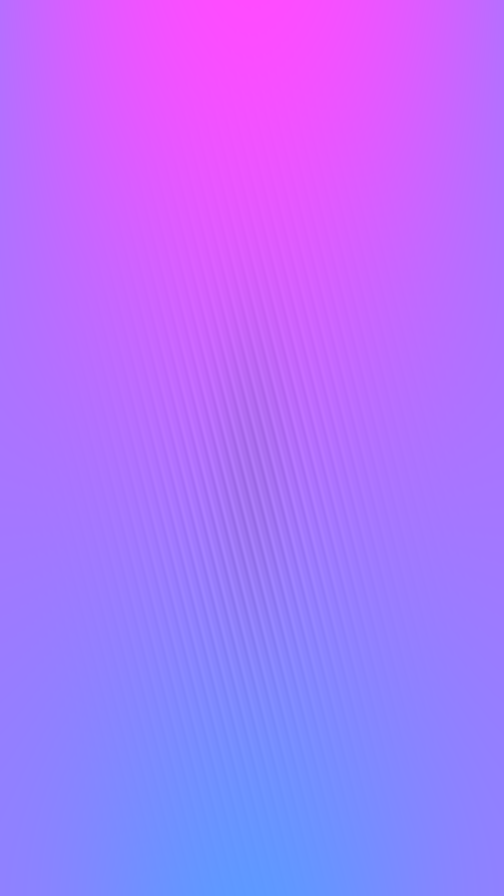
A Shadertoy shader for this background:

```glsl
const vec3 PINK = vec3(1.0, 0.295, 1.0);
const vec3 BLUE = vec3(0.365, 0.60, 1.0);
const vec3 SHADE = vec3(0.58, 0.44, 0.83);

// Share of pink at the bottom and top of the canvas sides
const float SIDE_LOW = 0.31;
const float SIDE_HIGH = 0.49;
const float SIDE_RISE_END = 0.65; // height where the sides stop warming
const float GLOW_CURVE = 0.5;     // 0 is a linear rise, 1 an eased one
const float GLOW_LIFT = 0.04;     // extra pink at half height
const float GLOW_REACH = 0.53;    // half width of the central glow
const float GLOW_POWER_LOW = 1.0;
const float GLOW_POWER_HIGH = 0.45;

const vec2 SHADE_CENTER = vec2(0.5, 0.47);
const vec2 SHADE_SIZE = vec2(0.055, 0.12);
const float SHADE_AMOUNT = 0.36;

const vec2 LINES_CENTER = vec2(0.5, 0.43);
const vec2 LINES_SIZE = vec2(0.15, 0.18);
const float LINE_COUNT = 49.0;    // lines across the canvas width
const float LINE_LEAN = 0.25;     // sideways shift per unit of height
const float LINE_CONTRAST = 0.028;
const float LINE_SHARPNESS = 0.6; // strength of the finer overtone

const float TAU = 6.2831853;

float softSpot(vec2 p, vec2 center, vec2 size) {
    vec2 q = (p - center) / size;
    return exp(-0.5 * dot(q, q));
}

float pinkShare(vec2 uv) {
    float rise = mix(uv.y, smoothstep(0.0, 1.0, uv.y), GLOW_CURVE);
    rise += GLOW_LIFT * 4.0 * uv.y * (1.0 - uv.y);
    float side = mix(SIDE_LOW, SIDE_HIGH, smoothstep(0.0, SIDE_RISE_END, uv.y));
    // The glow is broader near the top
    float glow = 1.0 - smoothstep(0.0, GLOW_REACH, abs(uv.x - 0.5));
    glow = pow(glow, mix(GLOW_POWER_LOW, GLOW_POWER_HIGH, uv.y));
    return mix(side, rise, glow);
}

float slantedLines(vec2 p) {
    float phase = TAU * LINE_COUNT * (p.x + LINE_LEAN * p.y);
    return sin(phase) + LINE_SHARPNESS * sin(2.0 * phase);
}

void mainImage(out vec4 fragColor, in vec2 fragCoord) {
    vec2 uv = fragCoord / iResolution.xy;
    vec2 p = fragCoord / iResolution.x;

    // Vertical gradient fading into the sides
    vec3 color = mix(BLUE, PINK, pinkShare(uv));

    // Muted patch in the middle
    color = mix(color, SHADE, SHADE_AMOUNT * softSpot(uv, SHADE_CENTER, SHADE_SIZE));

    // Faint slanted lines
    float lineMask = softSpot(uv, LINES_CENTER, LINES_SIZE);
    color += LINE_CONTRAST * lineMask * slantedLines(p);

    fragColor = vec4(clamp(color, 0.0, 1.0), 1.0);
}
```
